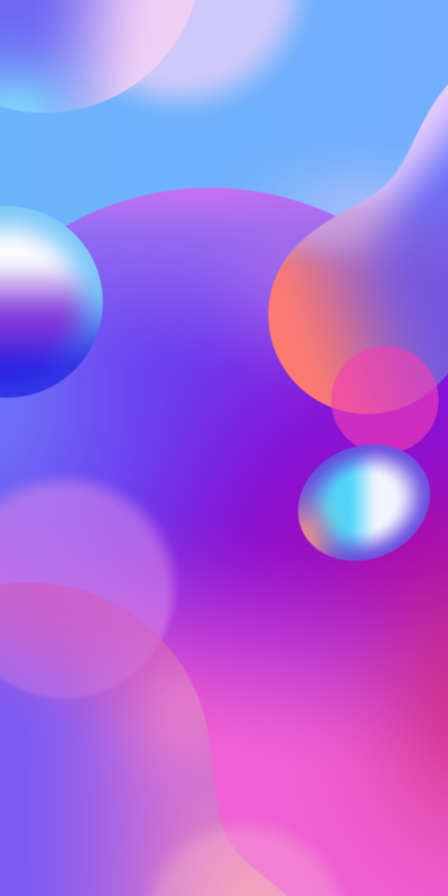
Write a WebGL 2 fragment shader that draws this background.

```glsl
#version 300 es
precision highp float;
// Glossy gradient bubbles and two liquid blobs floating over a sky and a violet dome.
// Each shape is a signed distance; each fill is a base colour tinted by soft glows.
// Space: canvas width is 1, height is 2, y runs downward from the top edge.

#define EDGE 0.003
#define MELT 0.31
#define SOFT_EDGE 0.03
#define SKY vec3(0.42, 0.71, 0.98)
#define INDIGO vec3(0.42, 0.22, 0.93)
#define VIOLET vec3(0.52, 0.07, 0.85)
#define PINK vec3(0.94, 0.38, 0.83)
#define CORAL vec3(0.99, 0.48, 0.44)
#define PERIWINKLE vec3(0.43, 0.46, 0.98)
#define PALE vec3(0.85, 0.80, 0.98)

uniform vec2 u_resolution;
out vec4 fragColor;

float circle(vec2 p, vec2 center, float radius) {
  return length(p - center) - radius;
}

float smoothUnion(float a, float b, float k) {
  float h = max(k - abs(a - b), 0.0) / k;
  return min(a, b) - h * h * k * 0.25;
}

float inside(float d, float softness) {
  return 1.0 - smoothstep(-softness, softness, d);
}

// Gaussian falloff with a separate reach on each axis
float glow(vec2 p, vec2 center, vec2 reach) {
  vec2 q = (p - center) / reach;
  return exp(-dot(q, q));
}

vec3 skyLayer(vec2 p) {
  vec3 col = mix(SKY, vec3(0.45, 0.68, 0.99), p.x);
  col = mix(col, PALE, 0.4 * glow(p, vec2(0.80, 0.46), vec2(0.18, 0.09)));
  float halo = circle(p, vec2(0.404, -0.04), 0.26);
  col = mix(col, PALE, 0.9 * inside(halo, 0.055));

  // Upper left bubble
  vec3 bubble = mix(vec3(0.43, 0.40, 0.95), vec3(0.94, 0.81, 0.96),
                    smoothstep(0.06, 0.36, p.x + 0.15 * p.y));
  bubble = mix(bubble, vec3(0.50, 0.86, 1.0),
               0.95 * glow(p, vec2(0.03, 0.27), vec2(0.16, 0.13)));
  return mix(col, bubble, inside(circle(p, vec2(0.10, -0.097), 0.349), EDGE));
}

vec3 domeFill(vec2 p) {
  vec3 col = mix(INDIGO, VIOLET, smoothstep(0.25, 0.75, p.x + 0.5 * (p.y - 1.0)));
  col = mix(col, vec3(0.60, 0.43, 0.94), 1.0 - smoothstep(0.45, 0.85, p.y));
  col = mix(col, vec3(0.82, 0.45, 0.96), 0.9 * (1.0 - smoothstep(0.39, 0.54, p.y)));
  col = mix(col, PERIWINKLE, 0.95 * glow(p, vec2(-0.06, 0.90), vec2(0.30, 0.36)));
  col = mix(col, vec3(0.67, 0.43, 0.92), 0.65 * glow(p, vec2(0.68, 0.60), vec2(0.17, 0.20)));
  col = mix(col, vec3(0.63, 0.04, 0.72), glow(p, vec2(0.96, 1.25), vec2(0.38, 0.22)));
  col = mix(col, PINK, smoothstep(1.15, 1.72, p.y + 0.14 * (0.6 - p.x)));
  return mix(col, vec3(0.81, 0.17, 0.48), 0.8 * glow(p, vec2(1.08, 1.55), vec2(0.24, 0.32)));
}

vec3 waveFill(vec2 p) {
  vec3 col = mix(vec3(0.48, 0.36, 0.96), vec3(0.80, 0.42, 0.84),
                 smoothstep(0.0, 0.46, p.x));
  col = mix(col, vec3(0.79, 0.31, 0.74),
            0.9 * (1.0 - smoothstep(1.30, 1.62, p.y - 0.3 * p.x)));
  col = mix(col, vec3(0.90, 0.49, 0.80), 0.85 * glow(p, vec2(0.42, 1.59), vec2(0.13, 0.14)));
  return mix(col, vec3(0.96, 0.64, 0.67), 0.9 * glow(p, vec2(0.57, 2.02), vec2(0.17, 0.20)));
}

vec3 blobFill(vec2 p) {
  vec3 col = mix(CORAL, vec3(0.47, 0.35, 0.87),
                 smoothstep(0.61, 0.97, p.x - 0.35 * (p.y - 0.70)));
  col = mix(col, PERIWINKLE, 1.0 - smoothstep(0.34, 0.62, p.y));
  float upperRim = p.x + 0.85 * p.y;
  float lift = (1.0 - smoothstep(1.16, 1.36, upperRim)) * (1.0 - smoothstep(0.42, 0.60, p.y));
  col = mix(col, vec3(0.89, 0.79, 0.99), lift);
  return mix(col, vec3(0.80, 0.60, 0.83), 0.7 * glow(p, vec2(0.77, 0.50), vec2(0.11, 0.08)));
}

vec3 leftBallFill(vec2 p, float d) {
  vec3 col = mix(vec3(0.98, 0.98, 1.0), vec3(0.50, 0.22, 0.85), smoothstep(0.56, 0.73, p.y));
  col = mix(col, vec3(0.13, 0.10, 0.90), smoothstep(0.70, 0.86, p.y));
  vec3 rim = mix(vec3(0.45, 0.77, 0.97), vec3(0.20, 0.22, 0.90), smoothstep(0.64, 0.83, p.y));
  return mix(col, rim, 0.9 * smoothstep(-0.10, 0.0, d));
}

vec3 eggFill(vec2 p, float d) {
  vec3 col = mix(vec3(0.30, 0.84, 0.98), vec3(0.95, 0.96, 1.0), smoothstep(0.77, 0.85, p.x));
  col = mix(col, vec3(0.40, 0.29, 0.87), 0.95 * smoothstep(-0.075, 0.0, d));
  return mix(col, vec3(0.94, 0.58, 0.53), 0.95 * glow(p, vec2(0.675, 1.21), vec2(0.06, 0.08)));
}

void main() {
  vec2 p = gl_FragCoord.xy / u_resolution * vec2(1.0, 2.0);
  p.y = 2.0 - p.y;

  // Sky, then a dome that widens to fill everything below
  vec2 domePoint = vec2(p.x, min(p.y, 1.07));
  vec3 col = mix(skyLayer(p), domeFill(p), inside(circle(domePoint, vec2(0.469, 1.07), 0.651), EDGE));

  // Liquid wave at the lower left, with two veils of light
  float wave = smoothUnion(circle(p, vec2(0.065, 1.706), 0.406), circle(p, vec2(0.495, 2.214), 0.255), MELT);
  col = mix(col, waveFill(p), inside(wave, EDGE));
  float veil = inside(circle(p, vec2(0.143, 1.316), 0.243), mix(SOFT_EDGE, 0.008, smoothstep(1.2, 1.5, p.y)));
  col = mix(col, vec3(0.84, 0.53, 0.92), veil * mix(0.58, 0.32, inside(wave, EDGE)));
  col = mix(col, vec3(0.95, 0.68, 0.82), 0.4 * inside(circle(p, vec2(0.547, 2.06), 0.215), SOFT_EDGE));

  // Liquid blob at the right, with a translucent disc across its foot
  float blob = smoothUnion(circle(p, vec2(0.82, 0.703), 0.221), circle(p, vec2(1.185, 0.352), 0.247), MELT);
  col = mix(col, blobFill(p), inside(blob, EDGE));
  col = mix(col, vec3(0.96, 0.24, 0.70), 0.62 * inside(circle(p, vec2(0.859, 0.893), 0.12), EDGE));

  // Glossy ball and tilted egg
  float ball = circle(p, vec2(0.016, 0.674), 0.2135);
  col = mix(col, leftBallFill(p, ball), inside(ball, EDGE));
  vec2 q = mat2(0.91, 0.41, -0.41, 0.91) * (p - vec2(0.8125, 1.122));
  float egg = (length(q / vec2(0.151, 0.125)) - 1.0) * 0.135;
  col = mix(col, eggFill(p, egg), inside(egg, EDGE));

  fragColor = vec4(col, 1.0);
}
```
